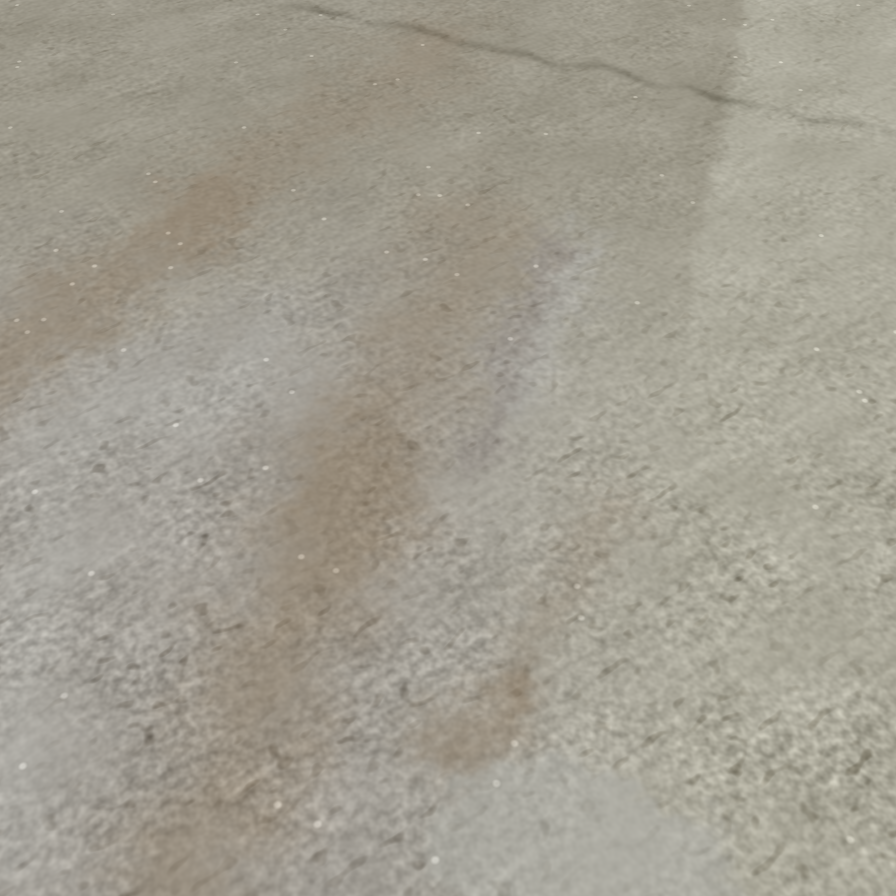
Give the GLSL for this texture, as a Shadertoy shader.

```glsl
// Weathered stone ground seen at a slant: grey rock with rusty diagonal bands,
// pale worn patches and a thin crack. Gradient noise is laid on a receding plane,
// so the grain is coarse at the bottom and fine and flat at the top.

float hash(vec2 p) {
    vec3 q = fract(vec3(p.xyx) * 0.1031);
    q += dot(q, q.yzx + 33.33);
    return fract((q.x + q.y) * q.z);
}

vec2 gradient(vec2 cell) {
    float angle = 6.2832 * hash(cell);
    return vec2(cos(angle), sin(angle));
}

float noise(vec2 p) {
    vec2 i = floor(p), f = p - i;
    vec2 u = f * f * f * (f * (f * 6.0 - 15.0) + 10.0);
    vec2 e = vec2(1.0, 0.0);
    float low = mix(dot(gradient(i), f), dot(gradient(i + e), f - e), u.x);
    float high = mix(dot(gradient(i + e.yx), f - e.yx), dot(gradient(i + 1.0), f - 1.0), u.x);
    return 1.5 * mix(low, high, u.y);
}

float fbm(vec2 p) {
    float sum = 0.0, amp = 0.55;
    for (int i = 0; i < 4; i++) {
        sum += amp * noise(p);
        p = mat2(1.6, 1.2, -1.2, 1.6) * p + 17.3;
        amp *= 0.55;
    }
    return sum;
}

// Soft stroke from a to b
float band(vec2 p, vec2 a, vec2 b, float width) {
    vec2 ab = b - a;
    float d = length(p - a - ab * clamp(dot(p - a, ab) / dot(ab, ab), 0.0, 1.0));
    return exp(-d * d / (width * width));
}

// Sparse round flecks, one per chosen cell
float flecks(vec2 p, float share) {
    vec2 cell = floor(p);
    vec2 centre = 0.3 + 0.4 * vec2(hash(cell + 5.0), hash(cell + 41.0));
    float d = length(p - cell - centre);
    return step(hash(cell + 83.0), share) * (1.0 - smoothstep(0.08, 0.28, d));
}

void mainImage(out vec4 fragColor, in vec2 fragCoord) {
    vec2 uv = fragCoord / iResolution.xy;

    // Receding ground plane, with unit scale at the bottom edge
    float depth = 1.9 / (1.9 - uv.y);
    vec2 ground = vec2((uv.x - 0.5) * depth, 1.9 * depth);
    vec2 slant = mat2(0.8, -0.6, 0.6, 0.8) * ground * vec2(1.0, 0.9);
    vec2 streak = slant * vec2(0.6, 1.1);

    // Ragged edges for all the large shapes
    vec2 warped = uv + 0.045 * vec2(fbm(ground * 9.0), fbm(ground * 9.0 + 50.0))
                     + 0.012 * vec2(noise(ground * 45.0), noise(ground * 45.0 + 9.0));

    // Broad tones: cool left, warm pale right, dull far slab
    float blotch = fbm(streak * 8.0 + 3.0);
    vec3 col = mix(vec3(0.640, 0.625, 0.595), vec3(0.675, 0.665, 0.608),
                   smoothstep(0.35, 0.85, warped.x));
    float slabEdge = 0.785 + 0.19 * (uv.y - 0.74);
    float slab = smoothstep(0.52, 0.85, warped.y + 0.1 * blotch)
               * (1.0 - smoothstep(-0.012, 0.012, mix(uv.x, warped.x, 0.4) - slabEdge));
    col = mix(col, vec3(0.605, 0.588, 0.530), 0.85 * slab);
    col += 0.050 * blotch * vec3(1.0, 1.02, 1.08);

    // Rusty bands rising to the right
    float rust = 0.75 * band(warped, vec2(-0.02, 0.58), vec2(0.22, 0.76), 0.045);
    rust += 0.55 * band(warped, vec2(0.24, 0.78), vec2(0.50, 0.95), 0.045);
    rust += 0.75 * band(warped, vec2(0.20, 0.0), vec2(0.38, 0.43), 0.085);
    rust += 0.60 * band(warped, vec2(0.39, 0.47), vec2(0.53, 0.72), 0.070);
    rust += 0.65 * band(warped, vec2(0.50, 0.17), vec2(0.57, 0.22), 0.035);
    rust += 0.35 * band(warped, vec2(0.57, 0.25), vec2(0.68, 0.43), 0.035);
    rust = clamp(rust * (1.0 + 0.5 * blotch), 0.0, 0.95);
    col = mix(col, vec3(0.583, 0.535, 0.465), rust);

    // Pale scoured patches and a violet grey shadow beside the middle band
    float pale = 0.6 * band(warped, vec2(0.08, 0.51), vec2(0.30, 0.60), 0.055);
    pale += 0.7 * band(warped, vec2(0.57, 0.55), vec2(0.65, 0.72), 0.030);
    pale += 0.6 * band(warped, vec2(0.0, 0.08), vec2(0.05, 0.40), 0.060);
    col = mix(col, vec3(0.685, 0.680, 0.655), clamp(pale, 0.0, 0.8));
    col = mix(col, vec3(0.575, 0.550, 0.525),
              0.6 * band(warped, vec2(0.53, 0.50), vec2(0.61, 0.71), 0.022));
    float worn = min(length((warped - vec2(0.60, 0.06)) * vec2(1.0, 1.15)) - 0.12,
                     length((warped - vec2(0.74, 0.03)) * vec2(1.0, 1.1)) - 0.09);
    worn = 1.0 - smoothstep(-0.015, 0.015, worn);
    col = mix(col, vec3(0.680, 0.677, 0.645), 0.75 * worn);

    // Grain, softer far away and on the worn or rusty parts
    float near = 1.0 - smoothstep(0.1, 0.95, uv.y);
    float rough = mix(0.45, 1.0, near) * (1.0 - 0.45 * worn) * (1.0 - 0.25 * rust);
    rough *= 1.0 + 0.7 * noise(ground * 7.0 + 31.0);
    float grain = 0.055 * noise(streak * 75.0) + 0.060 * noise(slant * 95.0 + 11.0);
    grain += 0.035 * near * noise(ground * 150.0);
    grain += 0.030 * noise(streak * vec2(22.0, 40.0));
    col += rough * grain * vec3(1.0, 1.0, 0.98);

    // Dark pits and rare white chips
    float pits = smoothstep(0.35, 0.75, noise(streak * 58.0 + 70.0));
    col -= 0.085 * rough * pits * vec3(0.95, 1.0, 1.05);
    col += 0.14 * flecks(ground * 42.0, 0.012);

    // Thin crack across the far slab
    float crackY = 1.0 - 0.215 * (uv.x - 0.30) + 0.008 * noise(uv.xx * 14.0);
    float crack = exp(-pow((uv.y - crackY) / 0.0045, 2.0)) * smoothstep(0.28, 0.36, uv.x);
    col -= 0.11 * crack * (0.65 + 0.6 * noise(vec2(uv.x * 18.0, 4.0)));

    fragColor = vec4(clamp(col, 0.0, 1.0), 1.0);
}
```
